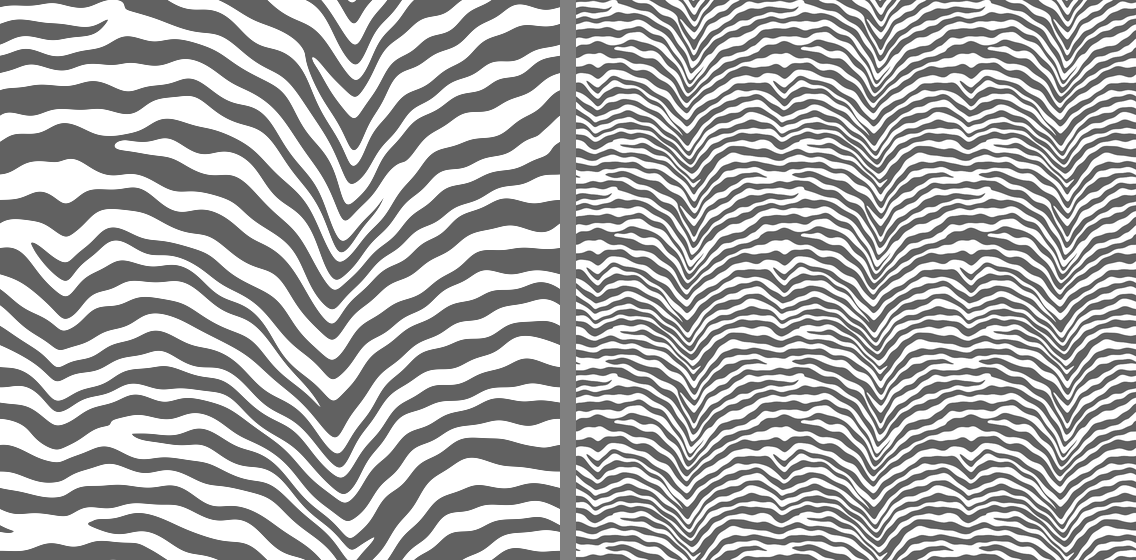
Left: one tile. Right: repeated 3 by 3.
Reproduce this pattern procedurally as a three.js fragment shader.

```glsl
// Zebra hide: white and grey stripes that fork, taper and fold into sharp valleys.
// A sum of wrapped cellular wave packets gives the stripes and their forks;
// the height is bent beforehand by two cusps and a few layered sines.

varying vec2 vUv;

#define TAU 6.2831853
#define STRIPES 14.0           // stripes up the tile, whole number
#define CELLS vec2(4.0, 8.0)   // wave packets across and up, whole numbers
#define PHASE_SPREAD 0.85      // cycles of random shift, more gives more forks
#define TILT 0.5               // random slope and pitch of each packet
#define WOBBLE 0.006           // waviness of the stripes
#define SWELL 0.22             // change of stripe thickness
#define BIAS 0.08              // above zero favours grey
#define SOFTNESS 0.0009        // half width of an edge
#define GREY vec3(0.38)
#define WHITE vec3(1.0)

vec3 hash3(vec2 cell) {
  vec3 k = vec3(dot(cell, vec2(127.1, 311.7)),
                dot(cell, vec2(269.5, 183.3)),
                dot(cell, vec2(419.2, 371.9)));
  return fract(sin(k) * 43758.545);
}

// Periodic cusp: 1 at the centre line, falling off to both sides.
float cusp(float offset, float width) {
  float s = sin(0.5 * TAU * offset);
  return exp(-sqrt(s * s + 0.0015) / (0.5 * TAU * width));
}

// Bends the sheet so that level stripes dip along two upright lines.
vec2 fold(vec2 p) {
  float spine = p.x - 0.615 - 0.022 * sin(TAU * (p.y - 0.6));
  float flank = p.x - 0.11 - 0.012 * sin(TAU * (2.0 * p.y + 0.2));
  float dip = (0.30 + 0.035 * cos(TAU * (p.y - 0.6))) * cusp(spine, 0.16);
  dip += (0.05 + 0.055 * cos(TAU * (p.y - 0.38))) * cusp(flank, 0.07);
  float wave = 1.3 * sin(TAU * (3.0 * p.x + 2.0 * p.y))
             + sin(TAU * (6.0 * p.x - 3.0 * p.y) + 1.7)
             + 0.5 * sin(TAU * (11.0 * p.x + 5.0 * p.y) + 4.1);
  return vec2(p.x, p.y + dip + WOBBLE * wave);
}

// Signed stripe field: positive in white, negative in grey.
float stripes(vec2 p) {
  vec2 q = fold(p);
  vec2 grid = q * CELLS;
  vec2 home = floor(grid);
  vec2 sum = vec2(0.0);
  for (int j = -1; j <= 1; j++) {
    for (int i = -1; i <= 1; i++) {
      vec2 cell = home + vec2(float(i), float(j));
      vec2 id = mod(cell, CELLS);
      vec3 place = hash3(id + 3.7) - 0.5;
      vec3 lean = hash3(id + 17.3) - 0.5;
      vec2 d = grid - cell - 0.5 - 0.6 * place.xy;
      float weight = max(0.0, 1.0 - dot(d, d) / 1.44);
      float phase = TAU * (STRIPES * q.y + PHASE_SPREAD * place.z
                           + TILT * dot(lean.xy, d));
      sum += weight * weight * vec2(cos(phase), sin(phase));
    }
  }
  float swell = sin(TAU * (2.0 * p.x + 3.0 * p.y) + 0.8)
              + sin(TAU * (3.0 * p.x - 5.0 * p.y) + 2.9);
  return sum.x / (length(sum) + 0.08) - BIAS + SWELL * swell;
}

void main() {
  // Field over slope approximates the distance to the stripe edge.
  float e = 0.0006;
  float value = stripes(vUv);
  vec2 slope = vec2(stripes(vUv + vec2(e, 0.0)) - value,
                    stripes(vUv + vec2(0.0, e)) - value) / e;
  float edge = value / max(length(slope), 4.0);
  gl_FragColor = vec4(mix(GREY, WHITE, smoothstep(-SOFTNESS, SOFTNESS, edge)), 1.0);
}
```
